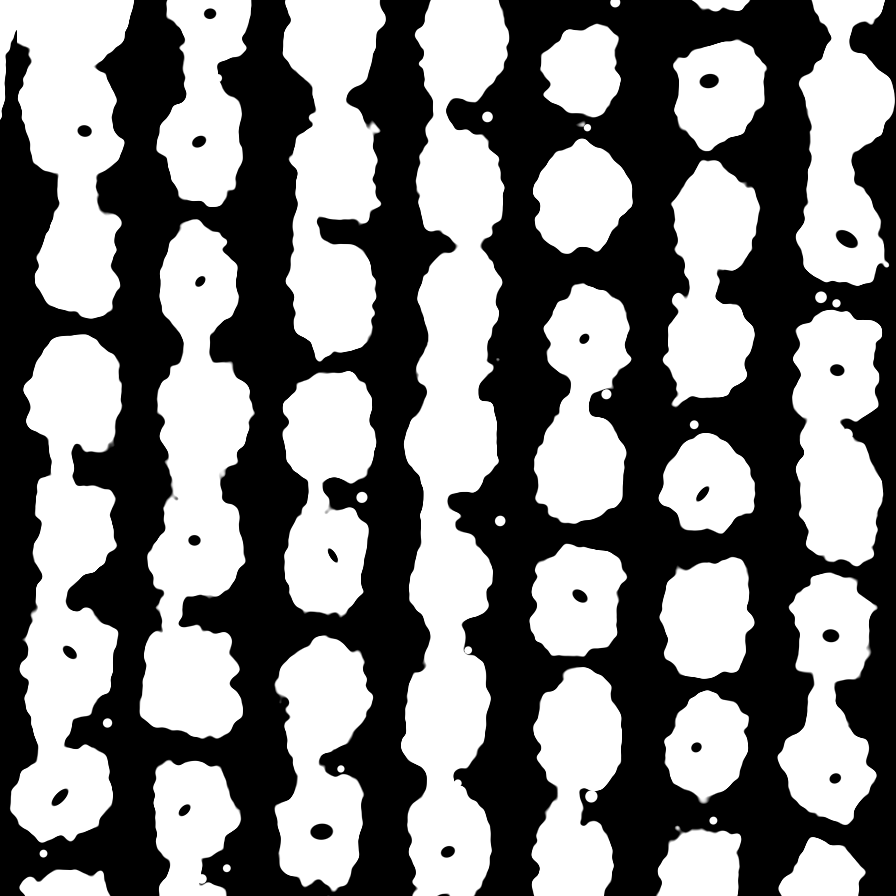
A Shadertoy shader for this pattern:

```glsl
// Leaning columns of ragged white blobs on black, joined by necks, with pinholes and specks.

const vec2 PITCH = vec2(0.142, 0.1485);   // spacing of columns and rows
const vec2 BLOB = vec2(0.0475, 0.0595);   // mean half size of a blob
const vec2 ANCHOR = vec2(0.081, 0.562);   // centre of blob (0, 0)
const float ROW_SLOPE = -0.147;
const float COLUMN_LEAN = 0.02;

float hash(vec2 p) {
    return fract(sin(dot(p, vec2(127.1, 311.7))) * 43758.5453);
}

float cellRandom(vec2 cell, float salt) {
    return hash(cell + salt * vec2(17.3, 9.1));
}

float valueNoise(vec2 p) {
    vec2 i = floor(p), f = fract(p);
    f = f * f * (3.0 - 2.0 * f);
    float low = mix(hash(i), hash(i + vec2(1, 0)), f.x);
    float high = mix(hash(i + vec2(0, 1)), hash(i + vec2(1, 1)), f.x);
    return mix(low, high, f.y);
}

float smoothMin(float a, float b, float k) {
    float h = max(k - abs(a - b), 0.0) / k;
    return min(a, b) - h * h * k * 0.25;
}

float superellipse(vec2 p, vec2 radius, float power) {
    vec2 q = pow(abs(p) / radius + 1e-4, vec2(power));
    return (pow(q.x + q.y, 1.0 / power) - 1.0) * radius.x;
}

float box(vec2 p, vec2 halfSize) {
    vec2 q = abs(p) - halfSize;
    return length(max(q, 0.0)) + min(max(q.x, q.y), 0.0);
}

// Blob with a random size, place and squareness
float blob(vec2 p, vec2 cell) {
    vec2 jitter = vec2(cellRandom(cell, 1.0), cellRandom(cell, 2.0)) - 0.5;
    vec2 growth = vec2(cellRandom(cell, 3.0), cellRandom(cell, 4.0)) - 0.5;
    float power = mix(2.1, 3.3, cellRandom(cell, 5.0));
    return superellipse(p - jitter * 0.010, BLOB * (1.0 + growth * 0.18), power);
}

// Bridge to the blob above, present in about half the cells
float neck(vec2 p, vec2 cell) {
    float halfWidth = mix(0.008, 0.030, cellRandom(cell, 6.0));
    float offset = halfWidth - 0.038 + 0.018 * cellRandom(cell, 7.0);
    float d = box(p - vec2(offset, PITCH.y * 0.5), vec2(halfWidth, 0.045));
    return cellRandom(cell, 8.0) < 0.52 ? d : 1.0;
}

// Dark dot near the middle of some blobs
float pinhole(vec2 p, vec2 cell) {
    vec2 offset = vec2(cellRandom(cell, 9.0), cellRandom(cell, 10.0)) - 0.5;
    float size = cellRandom(cell, 11.0);
    float radius = 0.0055 + 0.004 * size * size * size;
    vec2 q = p - offset * 0.018;
    q.y += q.x * (offset.x + offset.y);
    q.x *= mix(1.0, 0.7, size);
    return cellRandom(cell, 12.0) < 0.46 ? length(q) - radius : 1.0;
}

// Light specks scattered along the gap above a blob
float specks(vec2 p, vec2 cell) {
    float d = 1.0;
    for (float i = 0.0; i < 3.0; i++) {
        vec2 place = vec2(cellRandom(cell, 20.0 + i), cellRandom(cell, 30.0 + i)) - 0.5;
        float radius = mix(0.004, 0.007, cellRandom(cell, 40.0 + i));
        float dotDistance = length(p - vec2(0.01, PITCH.y * 0.5) - place * vec2(0.09, 0.02)) - radius;
        if (cellRandom(cell, 50.0 + i) < 0.22) d = min(d, dotDistance);
    }
    return d;
}

// Fine and coarse raggedness of the edges
float roughness(vec2 p) {
    float coarse = valueNoise(p * 24.0) - 0.5;
    float fine = valueNoise(p * 58.0 + 7.3) - 0.5;
    float grain = valueNoise(p * 115.0 + 3.1) - 0.5;
    return coarse * 0.013 + fine * 0.013 + grain * 0.004;
}

// Signed distance to the white area, negative inside
float pattern(vec2 p) {
    float x = p.x - COLUMN_LEAN * (p.y - 0.5) - ANCHOR.x;
    float column = floor(x / PITCH.x + 0.5);
    float y = p.y - ANCHOR.y - ROW_SLOPE * column * PITCH.x;
    float row = floor(y / PITCH.y + 0.5);
    float shape = 1.0, holes = 1.0, dots = 1.0;
    for (float j = -1.0; j <= 1.0; j++) {
        vec2 cell = vec2(column, row + j);
        vec2 local = vec2(x, y) - cell * PITCH;
        shape = smoothMin(shape, blob(local, cell), 0.008);
        shape = smoothMin(shape, neck(local, cell), 0.012);
        holes = min(holes, pinhole(local, cell));
        dots = min(dots, specks(local, cell));
    }
    // The upper left corner is overgrown
    float overgrowth = 0.035 * smoothstep(0.22, 0.0, length(p - vec2(0.0, 1.0)));
    shape += roughness(p) - overgrowth;
    return min(max(shape, -holes), dots);
}

void mainImage(out vec4 fragColor, in vec2 fragCoord) {
    vec2 p = fragCoord / iResolution.y;
    float pixel = 1.0 / iResolution.y;
    float white = 1.0 - smoothstep(-0.7 * pixel, 0.7 * pixel, pattern(p));
    fragColor = vec4(vec3(white), 1.0);
}
```
